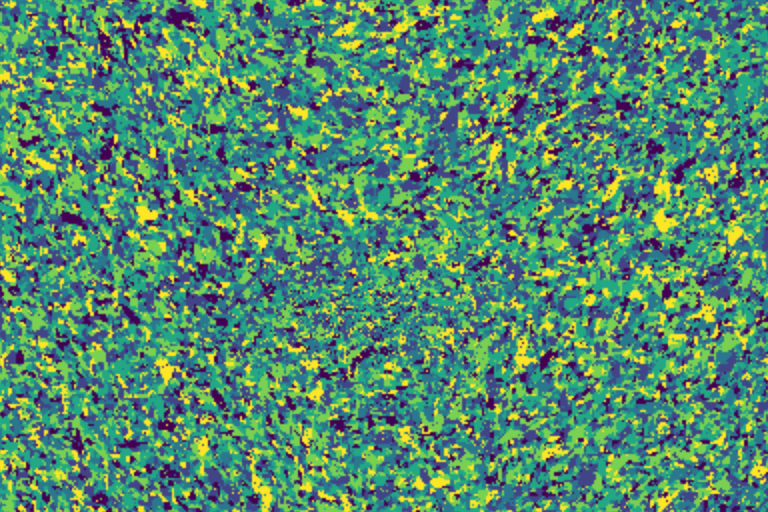
A Shadertoy shader for this texture:

```glsl
#define ROWS 256.0          // mosaic tiles over the canvas height
#define FINE_SIZE 2.55      // spacing of small shards, in tiles
#define COARSE_SIZE 5.7     // spacing of large shards, in tiles
#define COARSE_SHARE 0.16   // part of the large shards that show
#define SPECKLE_SHARE 0.07  // part of the tiles with a colour of their own
#define STRETCH 2.3         // length to width ratio of the shards
#define UPRIGHT_SHARE 0.22  // part of the shards that stand upright
#define SOFTNESS 0.46       // blur at tile borders, in tiles

const vec3 PALETTE[6] = vec3[6](
    vec3(0.267, 0.005, 0.329),  // purple
    vec3(0.254, 0.267, 0.530),  // indigo
    vec3(0.164, 0.471, 0.558),  // blue
    vec3(0.134, 0.659, 0.518),  // teal
    vec3(0.478, 0.821, 0.318),  // green
    vec3(0.993, 0.906, 0.144)); // yellow
const float CUMULATIVE[5] = float[5](0.09, 0.28, 0.49, 0.70, 0.905);

vec3 hash3(vec2 p, float salt) {
    vec3 q = fract(vec3(p.xyx + salt * 17.3) * vec3(0.1031, 0.1030, 0.0973));
    q += dot(q, q.yxz + 33.33);
    return fract((q.xxy + q.yzz) * q.zyx);
}

float valueNoise(vec2 p) {
    vec2 cell = floor(p), f = fract(p);
    f = f * f * (3.0 - 2.0 * f);
    vec2 e = vec2(0.0, 1.0);
    return mix(mix(hash3(cell, 9.0).x, hash3(cell + e.yx, 9.0).x, f.x),
               mix(hash3(cell + e.xy, 9.0).x, hash3(cell + e.yy, 9.0).x, f.x), f.y);
}

// Shards lean towards the lower middle, with local wandering
float flowAngle(vec2 tile) {
    float width = ROWS * iResolution.x / iResolution.y;
    float lean = mix(-0.6, 0.5, smoothstep(0.3, 0.7, tile.x / width));
    return lean + 1.2 * (valueNoise(tile / 25.0) - 0.5);
}

// Nearest stretched seed: x picks a colour, y picks visibility
vec2 shard(vec2 tile, float size, float salt, float flow) {
    vec2 p = tile / size, home = floor(p), result = vec2(0.0);
    float nearest = 1e5;
    for (int j = -2; j <= 2; j++)
    for (int i = -2; i <= 2; i++) {
        vec2 cell = home + vec2(i, j);
        vec3 place = hash3(cell, salt);
        vec3 trait = hash3(cell, salt + 3.0);
        float angle = flow + 1.7 * (place.z - 0.5);
        if (trait.z < UPRIGHT_SHARE) angle = 1.57;
        float c = cos(angle), s = sin(angle);
        vec2 d = mat2(c, -s, s, c) * (p - cell - place.xy);
        d *= vec2(inversesqrt(STRETCH), sqrt(STRETCH));
        float dist = dot(d, d);
        if (dist < nearest) {
            nearest = dist;
            result = trait.xy;
        }
    }
    return result;
}

vec3 tileColor(vec2 tile) {
    float flow = flowAngle(tile);
    vec2 fine = shard(tile, FINE_SIZE, 1.0, flow);
    vec2 coarse = shard(tile, COARSE_SIZE, 2.0, flow);
    vec3 speckle = hash3(tile, 5.0);

    // Speckle gathers just below the middle
    vec2 q = tile / ROWS - vec2(0.5 * iResolution.x / iResolution.y, 0.38);
    float grain = SPECKLE_SHARE + 0.3 * exp(-dot(q, q * vec2(30.0, 90.0)));

    float pick = coarse.y < COARSE_SHARE ? coarse.x : fine.x;
    if (speckle.y < grain) pick = speckle.x;
    int level = 0;
    for (int i = 0; i < 5; i++) level += int(pick > CUMULATIVE[i]);
    return PALETTE[level];
}

void mainImage(out vec4 fragColor, in vec2 fragCoord) {
    // Blend the four closest tiles across their borders
    float scale = ROWS / iResolution.y;
    vec2 p = fragCoord * scale - 0.5;
    vec2 tile = floor(p);
    float border = clamp(0.5 * scale, SOFTNESS, 0.5);
    vec2 w = clamp((fract(p) - 0.5) / (2.0 * border) + 0.5, 0.0, 1.0);
    vec2 e = vec2(0.0, 1.0);
    vec3 lower = mix(tileColor(tile), tileColor(tile + e.yx), w.x);
    vec3 upper = mix(tileColor(tile + e.xy), tileColor(tile + e.yy), w.x);
    fragColor = vec4(mix(lower, upper, w.y), 1.0);
}
```
